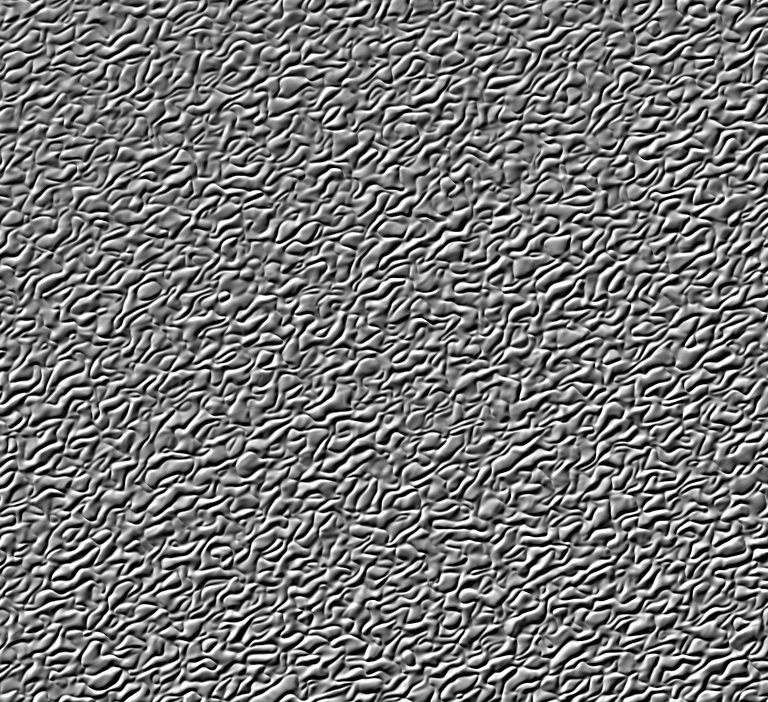
Give the GLSL for this texture, as a WebGL 2 fragment shader.

```glsl
#version 300 es
precision highp float;
// Embossed leather grain in greys: small rounded pebbles on a slant.
// Folding gradient noise at zero makes domes that meet in narrow creases;
// their slope toward a light at the upper left sets the brightness.

#define GRAIN_ANGLE 0.52              // slant of the pebbles, radians
#define LIGHT_ANGLE 2.12              // direction to the light, radians
#define GRAIN_FREQ vec2(37.0, 57.0)   // cells per height: along, across
#define WARP 0.26                     // curl of the creases, in cells
#define CREASE 0.05                   // softness of the creases
#define DOME 0.4                      // lower is flatter on top
#define FINE 0.17                     // height of the small bumps
#define RELIEF_STEP 0.0018            // half width of the slope sample
#define RELIEF_GAIN 0.0092            // slope to brightness
#define BASE_GREY 0.46

uniform vec2 u_resolution;
out vec4 fragColor;

// Unit gradient from an integer hash of the cell.
vec2 cellGradient(vec2 cell) {
    uvec2 c = uvec2(ivec2(cell));
    uint h = c.x * 73856093u ^ c.y * 19349663u;
    h = (h ^ (h >> 15)) * 668265261u;
    h = (h ^ (h >> 13)) * 374761393u;
    h ^= h >> 16;
    float a = float(h & 65535u) * (6.28318 / 65536.0);
    return vec2(cos(a), sin(a));
}

float gradientNoise(vec2 p) {
    vec2 i = floor(p), f = p - i;
    vec2 w = f * f * f * (f * (f * 6.0 - 15.0) + 10.0);
    vec2 e = vec2(1.0, 0.0);
    float a = dot(cellGradient(i), f);
    float b = dot(cellGradient(i + e.xy), f - e.xy);
    float c = dot(cellGradient(i + e.yx), f - e.yx);
    float d = dot(cellGradient(i + e.xx), f - e.xx);
    return mix(mix(a, b, w.x), mix(c, d, w.x), w.y);
}

// Height of the grain; p is in canvas heights.
float leatherHeight(vec2 p) {
    vec2 along = vec2(cos(GRAIN_ANGLE), sin(GRAIN_ANGLE));
    vec2 across = vec2(-along.y, along.x);
    vec2 q = vec2(dot(p, along), dot(p, across)) * GRAIN_FREQ;

    // Bend the pebbles so that the creases curl.
    vec2 bend = vec2(gradientNoise(q * 0.9 + 17.3),
                     gradientNoise(q * 0.9 - 41.7));
    q += 2.0 * WARP * bend;

    // Rounded domes between creases, with small bumps over both.
    float fold = length(vec2(gradientNoise(q), CREASE));
    float pebble = fold / (fold + DOME);
    float bumps = gradientNoise(q * vec2(2.1, 1.7) + 83.1);
    return pebble + FINE * bumps;
}

void main() {
    vec2 p = gl_FragCoord.xy / u_resolution.y;
    vec2 uv = gl_FragCoord.xy / u_resolution;

    // Slope facing the light, sampled no finer than a pixel.
    vec2 light = vec2(cos(LIGHT_ANGLE), sin(LIGHT_ANGLE));
    float reach = max(RELIEF_STEP, 0.5 / u_resolution.y);
    float slope = (leatherHeight(p - light * reach)
                 - leatherHeight(p + light * reach)) / (2.0 * reach);

    // Relief is shallower at the upper left and deeper below.
    float depth = 1.04 + 0.15 * (uv.x - 0.5) - 0.3 * (uv.y - 0.5);
    depth += 0.1 * gradientNoise(p * 4.0 + 5.2);

    float grey = BASE_GREY + RELIEF_GAIN * depth * slope;
    fragColor = vec4(vec3(clamp(grey, 0.015, 0.99)), 1.0);
}
```
